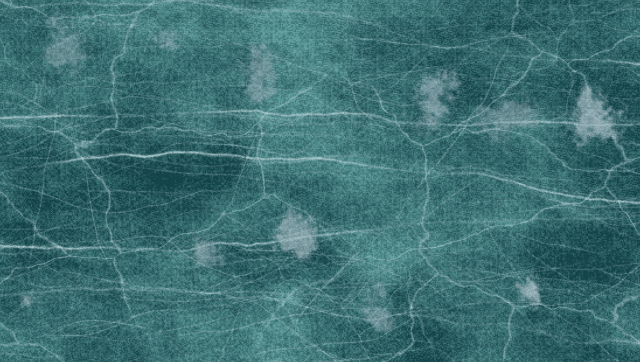
Write a Shadertoy shader that draws this texture.

```glsl
// Frozen teal lake ice: mottled depth, pale cracks, fine hairlines and snow patches.
#define DEEP vec3(0.075, 0.265, 0.285)
#define TEAL vec3(0.325, 0.555, 0.555)
#define FROST vec3(0.68, 0.79, 0.81)
#define SNOW vec3(0.62, 0.71, 0.74)
#define CRACKS 5
#define STRANDS 6
#define HAIRS 84
#define PATCHES 11
#define GRAIN 0.95
#define CLOUD 1.55

float hash(vec2 p) {
    return fract(sin(dot(p, vec2(127.1, 311.7))) * 43758.5453);
}

vec2 hash2(vec2 p) {
    return vec2(hash(p), hash(p + 57.3));
}

float noise(vec2 p) {
    vec2 i = floor(p), f = fract(p);
    f = f * f * (3.0 - 2.0 * f);
    return mix(mix(hash(i), hash(i + vec2(1, 0)), f.x),
               mix(hash(i + vec2(0, 1)), hash(i + vec2(1, 1)), f.x), f.y);
}

float fbm(vec2 p) {
    float sum = 0.0, amp = 0.5;
    for (int i = 0; i < 5; i++) {
        sum += amp * noise(p);
        p = mat2(1.6, 1.2, -1.2, 1.6) * p + 7.1;
        amp *= 0.5;
    }
    return sum;
}

// Soft line that never gets thinner than a pixel
float line(float d, float width) {
    width = max(width, 0.6 / iResolution.y);
    return exp(-d * d / (width * width));
}

// Distance to the nearest Voronoi cell border
float cellBorder(vec2 p) {
    vec2 cell = floor(p), f = fract(p), nearest = vec2(0.0);
    float best = 9.0, border = 9.0;
    for (int k = 0; k < 9; k++) {
        vec2 g = vec2(k % 3 - 1, k / 3 - 1);
        vec2 r = g + hash2(cell + g) - f;
        if (dot(r, r) < best) { best = dot(r, r); nearest = r; }
    }
    for (int k = 0; k < 25; k++) {
        vec2 g = vec2(k % 5 - 2, k / 5 - 2);
        vec2 r = g + hash2(cell + g) - f, gap = r - nearest;
        if (dot(gap, gap) > 1e-4) border = min(border, dot(0.5 * (r + nearest), normalize(gap)));
    }
    return border;
}

// Long, nearly level cracks, each a bundle of strands; x = line, y = halo
vec2 longCracks(vec2 p) {
    vec2 sum = vec2(0.0);
    for (int i = 0; i < CRACKS; i++) {
        float id = float(i) * 13.0 + 4.0;
        float y = (float(i) + 0.3 + 0.45 * hash(vec2(id, 2.0))) / float(CRACKS);
        y += (hash(vec2(id, 5.0)) - 0.45) * 0.14 * (p.x - 0.9);
        y += 0.11 * (noise(vec2(p.x * 2.3, id)) - 0.5) + 0.022 * (noise(vec2(p.x * 10.0, id)) - 0.5);
        y += 0.005 * noise(vec2(p.x * 38.0, id));
        float strength = 0.25 + 0.75 * smoothstep(0.2, 0.7, noise(vec2(p.x * 2.6, id + 3.0)));
        for (int j = 0; j < STRANDS; j++) {
            float fj = float(j);
            float d = p.y - y - 0.055 * fj * (noise(vec2(p.x * 3.8, id + fj + 5.0)) - 0.5);
            sum.x += strength * line(d, 0.0034 - 0.0003 * fj) * (j == 0 ? 0.78 : 0.2);
        }
        sum.y += strength * exp(-abs(p.y - y) / 0.024);
    }
    return sum;
}

// Faint scratches, mostly level, a few crossing at steeper angles
float hairlines(vec2 p, float aspect) {
    float sum = 0.0;
    for (int i = 0; i < HAIRS; i++) {
        float id = float(i) + 1.0;
        vec2 q = p - hash2(vec2(id, 8.0)) * vec2(aspect, 1.0);
        float angle = (hash(vec2(id, 3.0)) - 0.45) * (i % 4 == 0 ? 3.0 : 0.75);
        q = mat2(cos(angle), -sin(angle), sin(angle), cos(angle)) * q;
        float d = q.y + 0.14 * (noise(vec2(q.x * 3.0, id)) - 0.5) + 0.009 * noise(vec2(q.x * 20.0, id));
        float fade = smoothstep(0.4, 0.85, noise(vec2(q.x * 4.0 + 9.0, id + 70.0)));
        sum += line(d, 0.0022) * fade * (0.1 + 0.25 * hash(vec2(id, 6.0)));
    }
    return sum;
}

// Ragged drifts of snow
float snowPatches(vec2 p, float aspect) {
    float cover = 0.0, rough = 0.6 * fbm(p * 19.0) + 0.4 * fbm(p * 70.0);
    for (int i = 0; i < PATCHES; i++) {
        float id = float(i) + 1.0;
        vec2 c = vec2((id - 0.9 + 0.8 * hash(vec2(id, 21.0))) / float(PATCHES) * aspect, hash(vec2(id, 34.0)));
        float size = 0.022 + 0.04 * hash(vec2(id, 11.0));
        float d = length((p - c) * vec2(1.0, 0.85)) / size + 3.4 * (rough - 0.5);
        cover = max(cover, (1.0 - smoothstep(0.3, 1.35, d)) * (0.4 + 0.6 * hash(vec2(id, 9.0))));
    }
    return cover;
}

void mainImage(out vec4 fragColor, in vec2 fragCoord) {
    vec2 p = fragCoord / iResolution.y;
    float aspect = iResolution.x / iResolution.y;
    // Cracked network on two scales
    vec2 warp = vec2(fbm(p * 5.0), fbm(p * 5.0 + 31.0)) - 0.5;
    vec2 bent = p + 0.17 * warp + 0.008 * (noise(p * 28.0) - 0.5);
    float coarse = cellBorder(bent * vec2(2.3, 3.4) + 3.0) / 2.8;
    float small = cellBorder(bent * vec2(5.0, 7.5) + 17.0) / 6.2;
    float net = line(coarse, 0.0032) * 0.45 * smoothstep(0.25, 0.7, noise(p * 3.2 + 5.0));
    net += line(small, 0.0024) * 0.27 * smoothstep(0.35, 0.75, noise(p * 4.0 + 40.0));
    vec2 cracks = longCracks(p);
    // Mottled ice with speckled grain and level streaks
    float cloud = fbm(p * 3.6 + 0.8 * warp + 12.0) - 0.48;
    float streak = fbm(vec2(p.x * 3.0, p.y * 24.0 + p.x * 2.0)) - 0.48;
    float grain = 0.65 * noise(p * 310.0) + 0.35 * noise(p * 140.0 + 9.0) - 0.5;
    float clump = fbm(p * 34.0 + 3.0) - 0.48;
    float tone = 0.46 + CLOUD * cloud + 0.45 * streak + 0.35 * clump + GRAIN * grain;
    tone += 0.18 * cracks.y + 0.15 * exp(-coarse / 0.025) - 0.14 * (p.x / aspect - 0.5);
    vec3 color = mix(DEEP, TEAL, clamp(tone, 0.0, 1.25));
    // Pale veins, then snow
    float vein = cracks.x + net + hairlines(p, aspect);
    color = mix(color, FROST, min(vein * (0.9 + 0.6 * grain), 0.92));
    color = mix(color, SNOW + 0.15 * grain, snowPatches(p, aspect));
    fragColor = vec4(color, 1.0);
}
```
